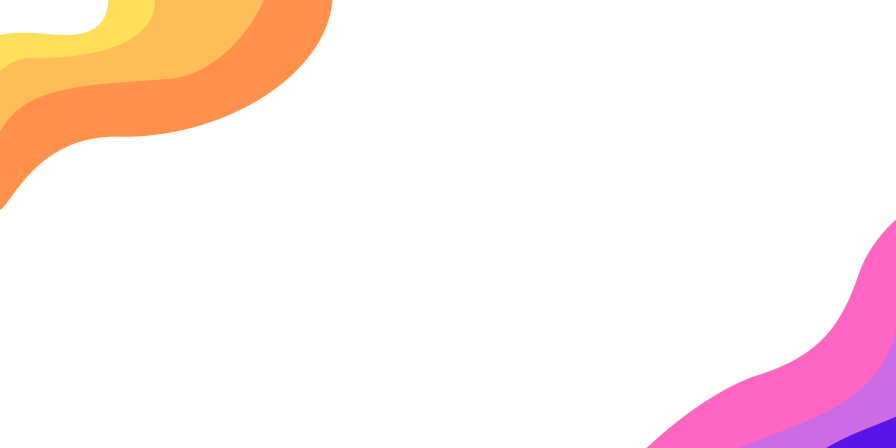
A WebGL 2 fragment shader for this background:

```glsl
#version 300 es
precision highp float;

uniform vec2 u_resolution;
out vec4 fragColor;

vec2 cubic(vec2 a, vec2 b, vec2 c, vec2 d, float t) {
    float s = 1.0 - t;
    return s * s * s * a + 3.0 * s * s * t * b + 3.0 * s * t * t * c + t * t * t * d;
}

// Approximate signed distance to a curve that runs left to right, positive above it
float aboveCurve(vec2 p, vec2 a, vec2 b, vec2 c, vec2 d) {
    float low = 0.0, high = 1.0;
    for (int i = 0; i < 18; i++) {
        float mid = 0.5 * (low + high);
        if (cubic(a, b, c, d, mid).x < p.x) low = mid;
        else high = mid;
    }
    float t = 0.5 * (low + high), s = 1.0 - t;
    vec2 tangent = normalize(s * s * (b - a) + 2.0 * s * t * (c - b) + t * t * (d - c));
    return dot(p - cubic(a, b, c, d, t), vec2(-tangent.y, tangent.x));
}

// Two curves joined at point d
float aboveWave(vec2 p, vec2 a, vec2 b, vec2 c, vec2 d, vec2 e, vec2 f, vec2 g) {
    return p.x < d.x ? aboveCurve(p, a, b, c, d) : aboveCurve(p, d, e, f, g);
}

float coverage(float dist) {
    return clamp(0.5 + dist * u_resolution.y, 0.0, 1.0);
}

void main() {
    vec2 p = gl_FragCoord.xy / u_resolution * vec2(2.0, 1.0);
    vec3 white = vec3(1.0);
    vec3 color = white;

    // Warm waves in the upper left corner, outermost first
    float orange = aboveWave(p, vec2(0.0, 0.531), vec2(0.031, 0.552), vec2(0.083, 0.695),
        vec2(0.260, 0.695), vec2(0.495, 0.688), vec2(0.729, 0.831), vec2(0.742, 1.0));
    float amber = aboveWave(p, vec2(0.0, 0.706), vec2(0.057, 0.812), vec2(0.195, 0.810),
        vec2(0.378, 0.824), vec2(0.469, 0.833), vec2(0.549, 0.911), vec2(0.589, 1.0));
    float yellow = aboveWave(p, vec2(0.0, 0.841), vec2(0.039, 0.878), vec2(0.070, 0.870),
        vec2(0.104, 0.871), vec2(0.247, 0.875), vec2(0.346, 0.917), vec2(0.346, 1.0));
    float inner = aboveWave(p, vec2(0.0, 0.922), vec2(0.052, 0.932), vec2(0.091, 0.924),
        vec2(0.135, 0.922), vec2(0.208, 0.919), vec2(0.241, 0.948), vec2(0.241, 1.0));
    color = mix(color, vec3(1.0, 0.57, 0.30), coverage(orange));
    color = mix(color, vec3(1.0, 0.74, 0.35), coverage(amber));
    color = mix(color, vec3(1.0, 0.87, 0.35), coverage(yellow));
    color = mix(color, white, coverage(inner));

    // Cool waves in the lower right corner, outermost first
    vec2 shoulder = vec2(1.914, 0.380);
    float pink = p.x < shoulder.x
        ? aboveWave(p, vec2(1.443, 0.0), vec2(1.516, 0.068), vec2(1.599, 0.128),
            vec2(1.680, 0.159), vec2(1.828, 0.203), vec2(1.875, 0.271), shoulder)
        : aboveCurve(p, shoulder, vec2(1.932, 0.437), vec2(1.966, 0.479), vec2(2.0, 0.510));
    float orchid = aboveWave(p, vec2(1.646, 0.0), vec2(1.706, 0.021), vec2(1.771, 0.049),
        vec2(1.823, 0.070), vec2(1.940, 0.125), vec2(1.984, 0.193), vec2(2.0, 0.266));
    float indigo = aboveCurve(p, vec2(1.844, 0.0), vec2(1.896, 0.031),
        vec2(1.940, 0.044), vec2(2.0, 0.070));
    color = mix(color, vec3(1.0, 0.40, 0.77), coverage(-pink));
    color = mix(color, vec3(0.80, 0.42, 0.90), coverage(-orchid));
    color = mix(color, vec3(0.35, 0.08, 0.91), coverage(-indigo));

    fragColor = vec4(color, 1.0);
}
```
